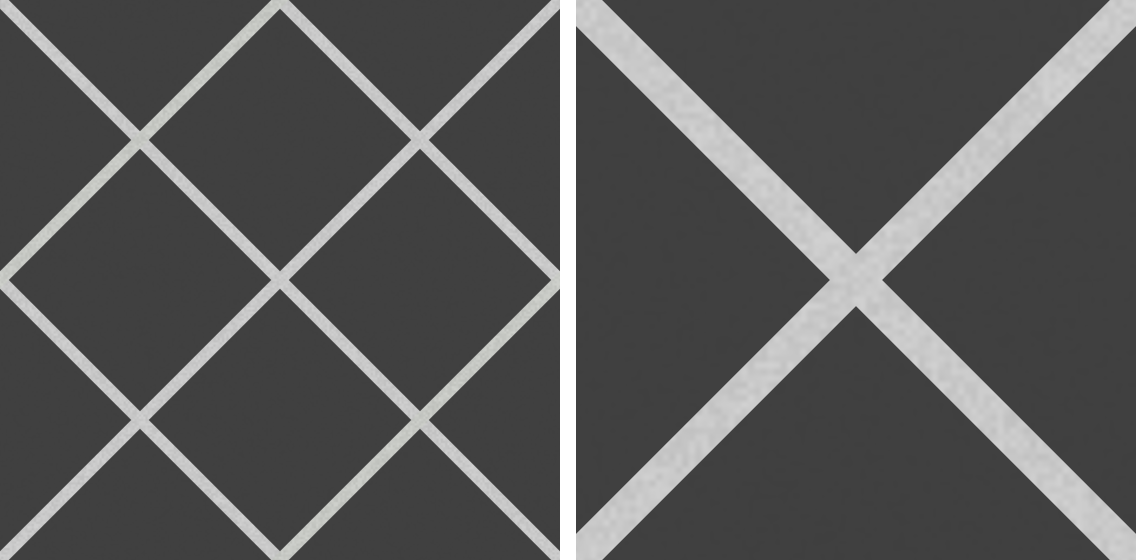
Left: the whole. Right: its middle third, enlarged.
Give the GLSL for this pattern, as a WebGL 1 fragment shader.

```glsl
precision highp float;
// Dark square tiles laid on the diagonal, separated by pale grainy joints.
// Two families of 45 degree lines come from the repeating distance to x + y
// and x - y; wrapping value noise adds the grain, so the canvas tiles.

uniform vec2 u_resolution;

#define REPEATS 2.0
#define JOINT_HALF_WIDTH 0.0110
#define TILE_COLOR vec3(0.25)
#define JOINT_COLOR vec3(0.785)
#define ODD_JOINT_TINT vec3(-0.008, 0.0, -0.018)
#define GRAIN_CELLS 256.0
#define GRAIN_AMOUNT 0.06
#define MOTTLE_CELLS 64.0
#define MOTTLE_AMOUNT 0.02
#define TILE_GRAIN 0.004

float hash(vec2 p) {
  vec3 q = fract(vec3(p.xyx) * 0.1031);
  q += dot(q, q.yzx + 33.33);
  return fract((q.x + q.y) * q.z);
}

// Value noise from 0 to 1 that repeats after the given number of cells
float wrappedNoise(vec2 uv, float cells) {
  vec2 p = uv * cells;
  vec2 cell = floor(p);
  vec2 f = fract(p);
  f = f * f * (3.0 - 2.0 * f);
  vec2 lo = mod(cell, cells);
  vec2 hi = mod(cell + 1.0, cells);
  float bottom = mix(hash(lo), hash(vec2(hi.x, lo.y)), f.x);
  float top = mix(hash(vec2(lo.x, hi.y)), hash(hi), f.x);
  return mix(bottom, top, f.y);
}

// Coverage of the nearest joint along one diagonal coordinate
float jointMask(float diagonal, float pixel) {
  float toLine = abs(fract(diagonal + 0.5) - 0.5);
  float d = toLine / (REPEATS * sqrt(2.0)) - JOINT_HALF_WIDTH;
  return 1.0 - smoothstep(-0.7 * pixel, 0.7 * pixel, d);
}

void main() {
  vec2 uv = gl_FragCoord.xy / u_resolution;
  float pixel = 1.0 / min(u_resolution.x, u_resolution.y);

  // Diagonal lattice
  float rising = REPEATS * (uv.x - uv.y);
  float falling = REPEATS * (uv.x + uv.y);
  float risingMask = jointMask(rising, pixel);
  float fallingMask = jointMask(falling, pixel);
  float joint = max(risingMask, fallingMask);

  // Fine grain and softer mottling
  float grain = wrappedNoise(uv, GRAIN_CELLS) - 0.5;
  float mottle = wrappedNoise(uv, MOTTLE_CELLS) - 0.5;

  // Every other rising joint is slightly warmer
  float odd = mod(floor(rising + 0.5), 2.0) * risingMask;
  vec3 jointColor = JOINT_COLOR + ODD_JOINT_TINT * odd
                  + grain * GRAIN_AMOUNT + mottle * MOTTLE_AMOUNT;
  vec3 tileColor = TILE_COLOR + grain * TILE_GRAIN;

  gl_FragColor = vec4(mix(tileColor, jointColor, joint), 1.0);
}
```
